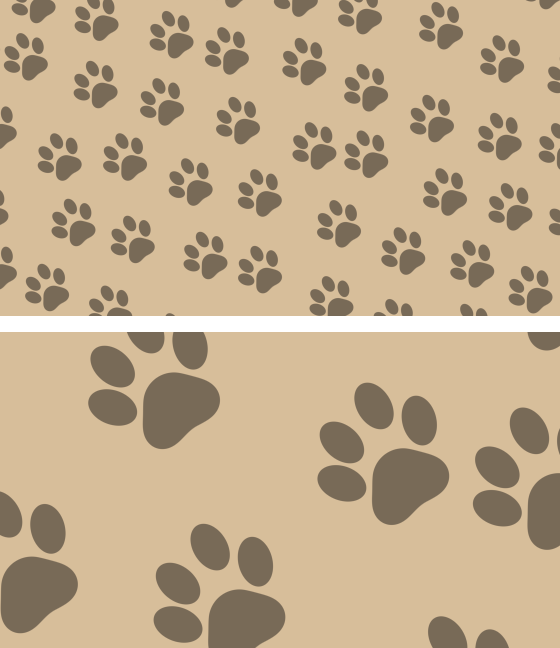
Top, the full canvas; bottom, a detail of the centre.
Write a WebGL 2 fragment shader that draws this pattern.

```glsl
#version 300 es
precision highp float;
// Scattered brown paw prints on a flat tan ground.
// Each print is a distance field of four ellipses and a blended pad, placed
// on a tilted grid whose rows are shifted and whose cells are jittered.

uniform vec2 u_resolution;
out vec4 outColor;

vec2 hash22(vec2 p) {
    vec3 q = fract(vec3(p.xyx) * vec3(0.1031, 0.1030, 0.0973));
    q += dot(q, q.yzx + 33.33);
    return fract((q.xx + q.yz) * q.zy);
}

mat2 rotation(float angle) {
    float c = cos(angle), s = sin(angle);
    return mat2(c, s, -s, c);
}

float smoothMin(float a, float b, float k) {
    float h = max(k - abs(a - b), 0.0) / k;
    return min(a, b) - h * h * k * 0.25;
}

float circle(vec2 p, vec2 center, float radius) {
    return length(p - center) - radius;
}

// One toe: an ellipse with its long axis at the given angle
float toe(vec2 p, vec2 center, float angle) {
    vec2 radii = vec2(0.173, 0.117);
    vec2 q = rotation(-angle) * (p - center);
    float k = length(q / radii);
    return k * (k - 1.0) / max(length(q / (radii * radii)), 1e-4);
}

// A whole print, about one unit tall
float paw(vec2 p) {
    float pad = circle(p, vec2(0.13, -0.09), 0.21);
    pad = smoothMin(pad, circle(p, vec2(0.31, -0.07), 0.135), 0.10);
    pad = smoothMin(pad, circle(p, vec2(0.05, -0.28), 0.125), 0.12);

    float toes = toe(p, vec2(-0.29, -0.12), -0.35);
    toes = min(toes, toe(p, vec2(-0.29, 0.16), -0.70));
    toes = min(toes, toe(p, vec2(-0.07, 0.41), -1.02));
    toes = min(toes, toe(p, vec2(0.24, 0.31), -1.33));
    return min(pad, toes);
}

// Distance to the nearest print, in canvas heights
float pawScatter(vec2 p) {
    const float cellSize = 0.222;
    const float pawSize = 0.154;
    mat2 tilt = rotation(-0.28);
    vec2 grid = transpose(tilt) * p / cellSize + 20.0;
    float nearest = 1.0;

    for (int j = -1; j <= 1; j++) {
        float row = floor(grid.y) + float(j);
        float rowShift = hash22(vec2(row, 7.0)).x;
        float column = floor(grid.x - rowShift);

        for (int i = -1; i <= 1; i++) {
            vec2 cell = vec2(column + float(i), row);
            vec2 jitter = (hash22(cell + 3.0) - 0.5) * 0.33;
            vec2 center = cell + 0.5 + jitter + vec2(rowShift, 0.0);
            vec2 local = tilt * (grid - center) * cellSize;
            nearest = min(nearest, paw(local / pawSize) * pawSize);
        }
    }
    return nearest;
}

void main() {
    vec2 p = gl_FragCoord.xy / u_resolution.y;
    float edge = 0.7 / u_resolution.y;
    float ink = 1.0 - smoothstep(-edge, edge, pawScatter(p));

    vec3 tan_ground = vec3(0.845, 0.745, 0.605);
    vec3 brown = vec3(0.47, 0.415, 0.34);
    outColor = vec4(mix(tan_ground, brown, ink), 1.0);
}
```
